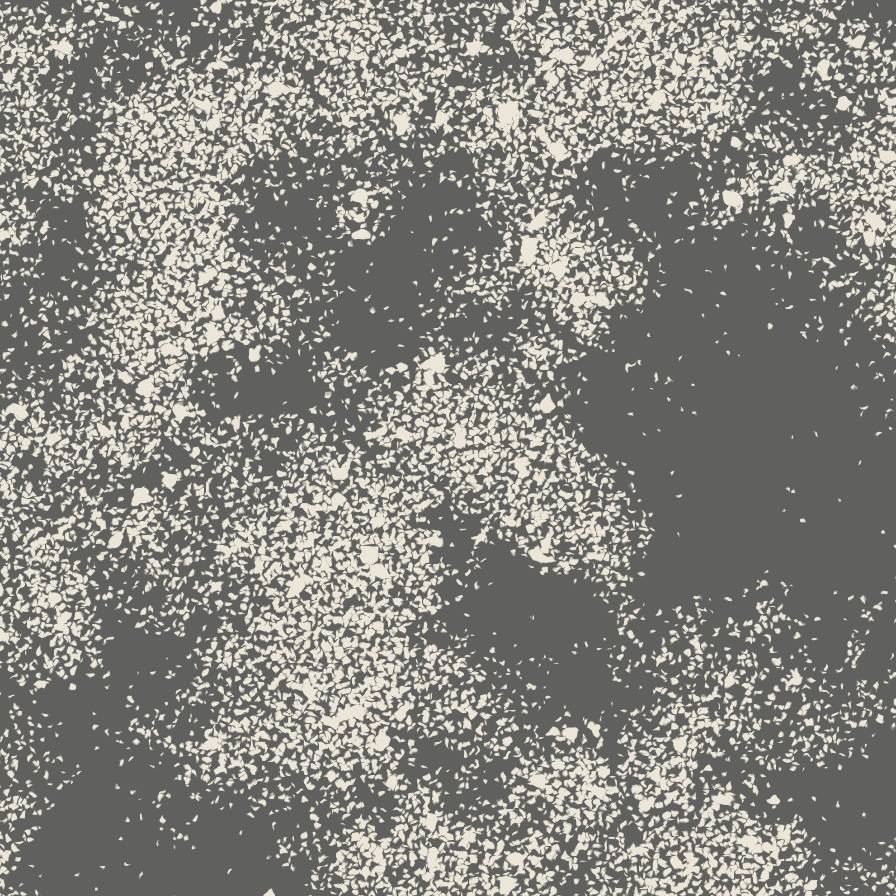
A WebGL 2 fragment shader for this texture:

```glsl
#version 300 es
precision highp float;
// Worn grey surface covered in drifting clusters of small cream chips.

uniform vec2 u_resolution;
out vec4 fragColor;

vec3 hash3(vec2 p) {
    vec3 q = fract(p.xyx * vec3(0.1031, 0.1030, 0.0973));
    q += dot(q, q.yxz + 33.33);
    return fract((q.xxy + q.yzz) * q.zyx);
}

float valueNoise(vec2 p) {
    vec2 cell = floor(p), f = fract(p);
    f = f * f * (3.0 - 2.0 * f);
    float low = mix(hash3(cell).x, hash3(cell + vec2(1, 0)).x, f.x);
    float high = mix(hash3(cell + vec2(0, 1)).x, hash3(cell + vec2(1, 1)).x, f.x);
    return mix(low, high, f.y);
}

// Chance of finding chips around a point, from bare to crowded
float density(vec2 uv) {
    vec2 p = uv * 4.6 + vec2(17.3, 41.8);
    float sum = 0.0, weight = 1.0, total = 0.0;
    for (int i = 0; i < 5; i++) {
        sum += weight * valueNoise(p);
        total += weight;
        weight *= 0.62;
        p = mat2(1.6, 1.2, -1.2, 1.6) * p + 9.7;
    }
    return smoothstep(0.36, 0.68, sum / total);
}

// Signed distance to an ellipse with one side sliced off
float chip(vec2 p, vec2 radii, float angle, float sliceAngle) {
    float c = cos(angle), s = sin(angle);
    p = mat2(c, -s, s, c) * p;
    float ellipse = (length(p / radii) - 1.0) * radii.y;
    float slice = dot(p, vec2(cos(sliceAngle), sin(sliceAngle))) - 0.55 * radii.y;
    return max(ellipse, slice);
}

// Nearest chip in a jittered grid; share and size range are per cell
float chipField(vec2 uv, float cells, float share, vec2 sizes, float seed) {
    vec2 p = uv * cells, home = floor(p);
    float nearest = 1.0;
    for (int y = -1; y <= 1; y++) {
        for (int x = -1; x <= 1; x++) {
            vec2 cell = home + vec2(x, y);
            vec3 place = hash3(cell + seed);
            vec3 form = hash3(cell + seed + 57.0);
            vec2 centre = cell + place.xy;
            float crowd = density(centre / cells);
            if (place.z > crowd * share + 0.015 * share) continue;
            float size = mix(sizes.x, sizes.y, form.x) * mix(0.8, 1.25, crowd);
            vec2 radii = size * vec2(1.0, mix(0.45, 0.8, form.y));
            float angle = 0.7 + (form.z - 0.5) * 2.6;
            float d = chip(p - centre, radii, angle, 6.2832 * fract(form.x * 7.0 + form.y));
            nearest = min(nearest, d);
        }
    }
    return nearest / cells;
}

void main() {
    vec2 uv = gl_FragCoord.xy / u_resolution.y;

    // Ragged outlines
    vec2 rough = vec2(valueNoise(uv * 190.0), valueNoise(uv * 190.0 + 71.0)) - 0.5;
    vec2 p = uv + 0.004 * rough;

    // Fine chips everywhere, larger flakes where they crowd
    float fine = chipField(p, 150.0, 1.0, vec2(0.32, 0.72), 11.0);
    float coarse = chipField(p, 48.0, 0.16, vec2(0.22, 0.58), 203.0);

    float softness = max(0.8 / u_resolution.y, 0.0006);
    float cover = 1.0 - smoothstep(-softness, softness, min(fine, coarse));

    vec3 grey = vec3(0.376, 0.376, 0.374);
    vec3 cream = vec3(0.922, 0.902, 0.842);
    fragColor = vec4(mix(grey, cream, cover), 1.0);
}
```
